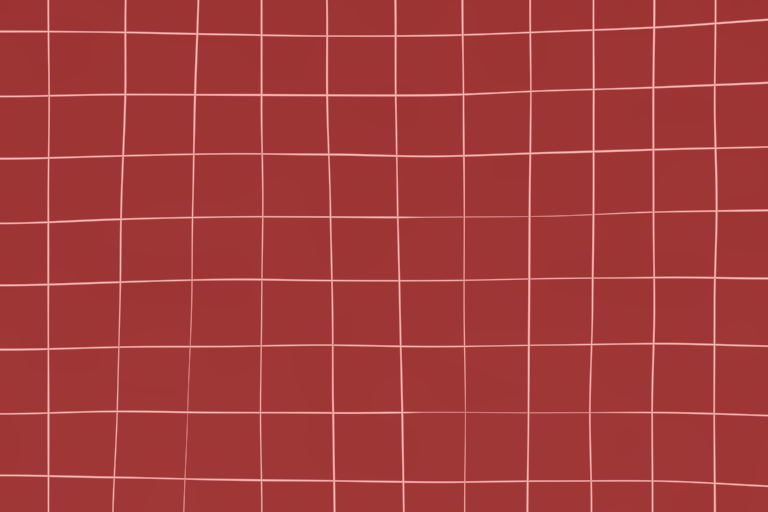
Reproduce this pattern procedurally as a Shadertoy shader.

```glsl
// Warped grid of thin pale pink hand-drawn lines on a brick red ground.

const float PI = 3.14159265;
const int COLUMNS = 11;
const int ROWS = 8;
const vec2 FIRST_LINE = vec2(0.0938, 0.0625);  // in canvas heights, from top left
const vec2 SPACING = vec2(0.1303, 0.124);
const float LINE_WIDTH = 0.0037;
const vec3 GROUND = vec3(0.62, 0.21, 0.21);
const vec3 LINE_COLOR = vec3(1.0, 0.73, 0.71);

float hash(vec2 p) {
    vec3 q = fract(vec3(p.xyx) * 0.1031);
    q += dot(q, q.yzx + 33.33);
    return fract((q.x + q.y) * q.z);
}

// Smooth noise along one line, chosen by its seed.
float lineNoise(float t, float seed) {
    float cell = floor(t);
    float f = fract(t);
    f = f * f * (3.0 - 2.0 * f);
    return mix(hash(vec2(cell, seed)), hash(vec2(cell + 1.0, seed)), f);
}

float valueNoise(vec2 p) {
    float row = floor(p.y);
    float f = fract(p.y);
    f = f * f * (3.0 - 2.0 * f);
    return mix(lineNoise(p.x, row), lineNoise(p.x, row + 1.0), f);
}

// Horizontal place of a column line at depth v below the top edge.
float columnPosition(float index, float v) {
    float k = index / float(COLUMNS - 1);
    float bulge = 0.033 * sin(PI * k);
    float twist = 0.0176 * (1.0 - k) * sin(3.2 * PI * k) * (1.0 - 2.0 * v);
    float wobble = 0.006 * (lineNoise(v * 5.0, index + 7.0) - 0.5);
    return FIRST_LINE.x + SPACING.x * index + bulge + twist + wobble;
}

// Depth of a row line at fraction u of the canvas width.
float rowPosition(float index, float u) {
    float t = index / float(ROWS - 1);
    float lift = -0.0176 * sin(PI * t) * smoothstep(0.0, 0.35, u);
    float tilt = mix(-0.0234, 0.0176, t) * pow(u, 4.0);
    float sag = 0.0078 * pow(sin(PI * u), 2.0);
    float wobble = 0.005 * (lineNoise(u * 7.0, index + 41.0) - 0.5);
    return FIRST_LINE.y + SPACING.y * index + lift + tilt + sag + wobble;
}

// Thinning in the lower left columns and along one inner column.
float columnWear(float index, float v) {
    float left = exp(-pow((index - 2.0) / 1.2, 2.0)) * smoothstep(0.2, 0.75, v);
    float inner = step(abs(index - 6.0), 0.5) * smoothstep(0.25, 0.45, v);
    return 0.6 * left + 0.45 * inner;
}

// Thinning right of centre on every third row of the lower part.
float rowWear(float index, float u) {
    float span = smoothstep(0.5, 0.56, u) * (1.0 - smoothstep(0.75, 0.92, u));
    float amount = 0.32 + 0.3 * cos(index * 2.0 * PI / 3.0);
    return amount * span * step(2.5, index);
}

float strokeWidth(float along, float seed, float wear) {
    float pressure = mix(0.72, 1.1, lineNoise(along * 6.0, seed));
    return LINE_WIDTH * pressure * (1.0 - wear);
}

// Share of a filter window that a line covers, also right for thin lines.
float coverage(float d, float width, float window) {
    float low = max(d - 0.5 * width, -0.5 * window);
    float high = min(d + 0.5 * width, 0.5 * window);
    return max(high - low, 0.0) / window;
}

float gridCoverage(vec2 p, float u, float window) {
    float ink = 0.0;
    for (int i = 0; i < COLUMNS; i++) {
        float index = float(i);
        float width = strokeWidth(p.y, index + 83.0, columnWear(index, p.y));
        ink = max(ink, coverage(p.x - columnPosition(index, p.y), width, window));
    }
    for (int i = 0; i < ROWS; i++) {
        float index = float(i);
        float width = strokeWidth(u * 1.5, index + 127.0, rowWear(index, u));
        ink = max(ink, coverage(p.y - rowPosition(index, u), width, window));
    }
    return ink;
}

vec3 groundColor(vec2 p) {
    float mottling = valueNoise(p * 9.0) - 0.5;
    float light = 0.012 * (p.y - 0.5) + 0.006 * mottling;
    return GROUND + light;
}

void mainImage(out vec4 fragColor, in vec2 fragCoord) {
    // Canvas heights, measured from the top left corner.
    vec2 p = vec2(fragCoord.x, iResolution.y - fragCoord.y) / iResolution.y;
    float u = fragCoord.x / iResolution.x;
    float window = 1.4 / iResolution.y;
    vec3 color = mix(groundColor(p), LINE_COLOR, gridCoverage(p, u, window));
    fragColor = vec4(color, 1.0);
}
```
